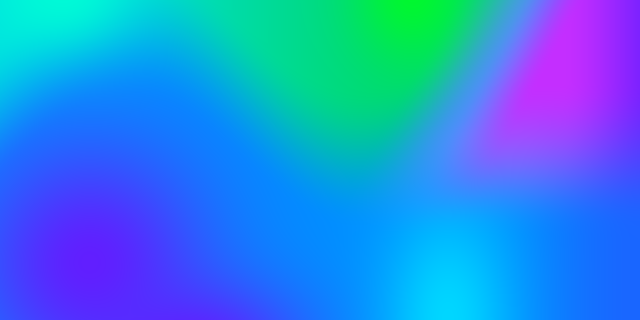
Write a Shadertoy shader that draws this background.

```glsl
// Soft elliptical falloff: 1 at the centre, fading outwards
float glow(vec2 p, vec2 centre, vec2 radii) {
    vec2 q = (p - centre) / radii;
    return exp(-dot(q, q));
}

void mainImage(out vec4 fragColor, in vec2 fragCoord) {
    // Canvas spans 0..2 across and 0..1 up
    vec2 p = fragCoord / iResolution.xy * vec2(2.0, 1.0);

    // Blue ground, deeper towards the right
    vec3 col = mix(vec3(0.0, 0.56, 1.0), vec3(0.1, 0.40, 1.0), smoothstep(1.5, 2.0, p.x));

    // Indigo pools at lower left, cyan pool at the bottom
    vec3 indigo = vec3(0.38, 0.12, 1.0);
    col = mix(col, indigo, glow(p, vec2(0.28, 0.18), vec2(0.38)));
    col = mix(col, indigo, glow(p, vec2(0.60, -0.08), vec2(0.35, 0.20)));
    col = mix(col, vec3(0.0, 0.84, 1.0), glow(p, vec2(1.40, 0.0), vec2(0.20, 0.36)));

    // Aqua to green curtain with a wavy lower edge
    float hem = 0.59 + 0.21 * cos(4.4 * (p.x - 0.4));
    vec3 curtain = mix(vec3(0.0, 0.87, 0.88), vec3(0.0, 0.85, 0.46), smoothstep(0.1, 1.3, p.x));
    col = mix(col, curtain, smoothstep(-0.1, 0.35, p.y - hem));

    // Bright spots along the top
    col = mix(col, vec3(0.0, 0.98, 0.84), glow(p, vec2(0.20, 1.03), vec2(0.25, 0.20)));
    col = mix(col, vec3(0.0, 0.97, 0.18), glow(p, vec2(1.29, 1.03), vec2(0.18, 0.22)));

    // Slanted periwinkle veil on the right
    float slant = p.x - 1.63 + 0.55 * (1.0 - p.y);
    vec3 periwinkle = mix(vec3(0.36, 0.54, 1.0), vec3(0.2, 0.35, 1.0), smoothstep(1.6, 2.0, p.x));
    col = mix(col, periwinkle, smoothstep(-0.22, 0.1, slant) * smoothstep(0.25, 0.6, p.y));

    // Magenta light inside the veil, cooling to violet at the border
    vec3 magenta = mix(vec3(0.77, 0.18, 1.0), vec3(0.42, 0.12, 1.0), smoothstep(1.75, 2.1, p.x));
    col = mix(col, magenta, smoothstep(0.0, 0.2, slant) * smoothstep(0.3, 0.75, p.y));

    fragColor = vec4(col, 1.0);
}
```
